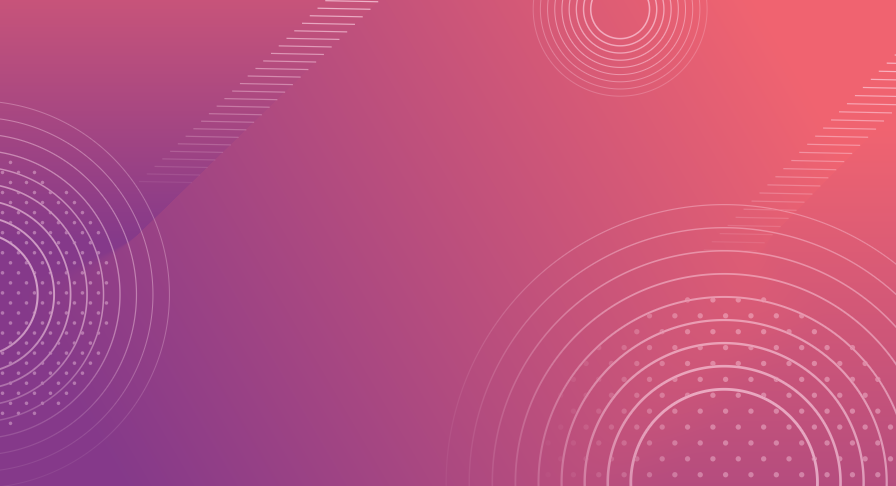
A WebGL 2 fragment shader for this background:

```glsl
#version 300 es
precision highp float;
// Purple-to-coral diagonal gradient with hatched ribbons, concentric rings and dot fields.

#define PURPLE vec3(0.52, 0.225, 0.54)
#define CORAL vec3(0.94, 0.39, 0.44)
#define INK vec3(1.0, 0.86, 0.92)
#define RING_COUNT 9.0
#define HATCH_COUNT 25.0
#define HATCH_WIDTH 0.109
#define HATCH_THICKNESS 0.0024
#define DOT_ALPHA 0.38

uniform vec2 u_resolution;
out vec4 outColor;

float pixel;  // size of one pixel, in canvas heights

// Antialiased filled shape from a signed distance
float fill(float d) {
  return clamp(0.5 - d / pixel, 0.0, 1.0);
}

// Antialiased line that thins out by coverage below one pixel
float stroke(float d, float thickness) {
  return fill(abs(d) - 0.5 * max(thickness, pixel)) * min(thickness / pixel, 1.0);
}

// Region right of a slanted edge, crisp near the top and soft below
float panel(float d, float height) {
  float softness = mix(0.3, pixel, smoothstep(0.32, 0.52, height));
  return smoothstep(0.0, softness, d);
}

// Stack of short lines stepping down along a slanted right edge
float hatch(vec2 p, float edge, float slope, float first, float spacing) {
  float depth = 1.0 - p.y + 0.02 * (edge - slope * (1.0 - p.y) - p.x);
  float row = clamp(round((depth - first) / spacing), 0.0, HATCH_COUNT - 1.0);
  float lineDepth = first + row * spacing;
  float inset = edge - slope * lineDepth - p.x;
  float span = fill(abs(inset - 0.5 * HATCH_WIDTH) - 0.5 * HATCH_WIDTH);
  float alpha = mix(0.7, 0.08, row / (HATCH_COUNT - 1.0));
  return stroke(depth - lineDepth, HATCH_THICKNESS) * span * alpha;
}

// Concentric circles, thinner and fainter outward
float rings(vec2 p, vec2 center, float inner, float spacing, float thickness) {
  float r = length(p - center);
  float k = clamp(round((r - inner) / spacing), 0.0, RING_COUNT - 1.0);
  float outward = k / (RING_COUNT - 1.0);
  float width = thickness * mix(1.0, 0.42, outward);
  return stroke(r - inner - k * spacing, width) * mix(0.62, 0.36, outward);
}

// Staggered dots whose centers lie within reach of a point
float dots(vec2 p, vec2 origin, vec2 cell, float radius, vec2 center, float reach) {
  float coverage = 0.0;
  for (int i = 0; i < 2; i++) {
    float shift = 0.5 * float(i);
    vec2 dotCenter = origin + (round((p - origin) / cell - shift) + shift) * cell;
    float inside = step(length(dotCenter - center), reach);
    coverage = max(coverage, fill(length(p - dotCenter) - radius) * inside);
  }
  return coverage * DOT_ALPHA;
}

void main() {
  pixel = 1.0 / u_resolution.y;
  vec2 p = gl_FragCoord.xy * pixel;
  float depth = 1.0 - p.y;

  // Diagonal base and two panels with vertical gradients
  float tone = dot(p - vec2(0.24, 0.038), vec2(0.534, 0.313));
  float leftEdge = 0.782 - 1.03 * depth;
  float rightEdge = 2.063 - 0.98 * depth;
  tone = mix(tone, max(0.62 - 1.25 * depth, 0.0), panel(leftEdge - p.x, p.y));
  tone = mix(tone, 0.45 + 0.75 * p.y, panel(p.x - rightEdge, p.y));
  vec3 color = mix(PURPLE, CORAL, clamp(tone, 0.0, 1.0));

  // Hatched ribbons along the panel edges
  float ink = hatch(p, 0.782, 1.03, 0.0036, 0.0155);
  ink = max(ink, hatch(p, 2.063, 0.98, 0.1154, 0.0167));

  // Rings at the left, lower right and top
  vec2 leftCenter = vec2(-0.05, 0.394);
  vec2 rightCenter = vec2(1.49, 0.007);
  float leftFade = smoothstep(0.02, 0.4, p.y);
  float rightFade = smoothstep(0.85, 1.5, p.x + 0.3 * p.y);
  ink = max(ink, rings(p, leftCenter, 0.1274, 0.0339, 0.0043) * mix(0.25, 1.0, leftFade));
  ink = max(ink, rings(p, rightCenter, 0.192, 0.0475, 0.0058) * mix(0.12, 1.0, rightFade));
  ink = max(ink, rings(p, vec2(1.276, 0.981), 0.0605, 0.0148, 0.0032));

  // Dot fields inside the two large ring sets
  ink = max(ink, dots(p, vec2(0.0216, 0.418), vec2(0.0329, 0.0413), 0.0036, leftCenter, 0.284));
  float rightDots = dots(p, vec2(1.493, 0.154), vec2(0.0522, 0.0654), 0.0054, rightCenter, 0.385);
  ink = max(ink, rightDots * smoothstep(1.05, 1.5, p.x));

  outColor = vec4(mix(color, INK, ink), 1.0);
}
```
